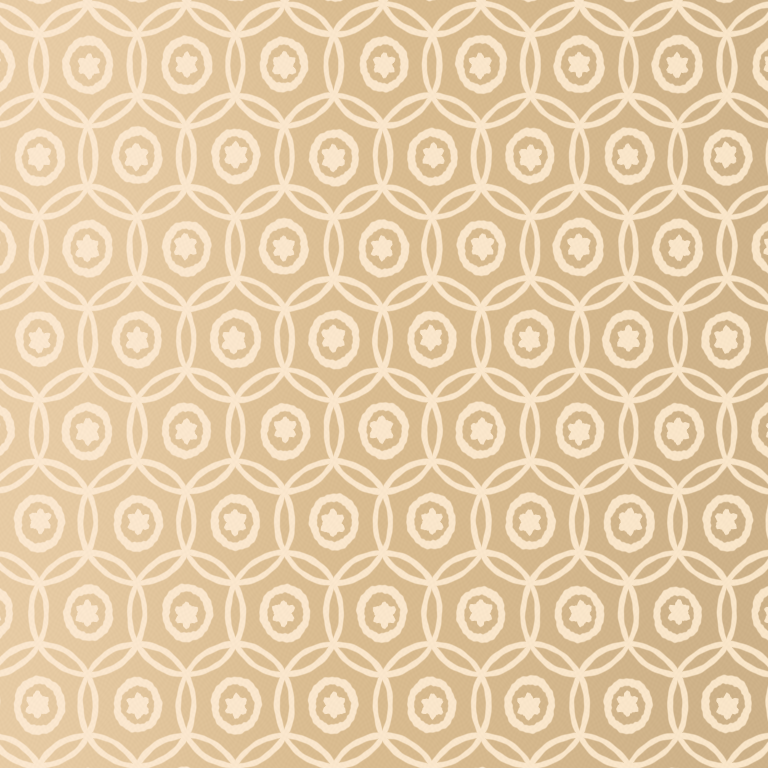
This pattern is drawn by a WebGL 1 fragment shader. Its source:

```glsl
precision highp float;
// Staggered rows of hand-printed medallions on a tan ground. Each cell has a
// large ring that overlaps its six neighbours into lens shapes, a small ring
// and a blunt six-pointed star; layered sines give every edge its own wobble.

uniform vec2 u_resolution;

const vec2 PITCH = vec2(0.128, 0.11905);   // column and row spacing
const vec2 ORIGIN = vec2(0.0505, 0.082);   // centre of the first medallion
const float STRETCH = 1.075;               // medallions are taller than wide
const float TAU = 6.2831853;

const vec3 TAN_LEFT = vec3(0.905, 0.797, 0.645);
const vec3 TAN_MIDDLE = vec3(0.848, 0.732, 0.560);
const vec3 TAN_RIGHT = vec3(0.805, 0.695, 0.535);
const vec3 CREAM_LEFT = vec3(0.982, 0.905, 0.810);
const vec3 CREAM_RIGHT = vec3(0.975, 0.898, 0.785);

float hash(vec2 cell, float salt) {
  return fract(sin(dot(cell, vec2(12.99, 78.23)) + salt * 37.72) * 4375.85);
}

vec2 hash2(vec2 cell, float salt) {
  return vec2(hash(cell, salt), hash(cell, salt + 0.5)) - 0.5;
}

// Ragged edge offset around a full turn, within about -1..1
float wobble(float angle, float seed) {
  float phase = seed * TAU;
  return 0.40 * sin(3.0 * angle + phase)
       + 0.28 * sin(7.0 * angle + phase * 3.0)
       + 0.22 * sin(13.0 * angle + phase * 5.0)
       + 0.20 * sin(23.0 * angle + phase * 7.0);
}

float angleOf(vec2 p) {
  return atan(p.y, p.x + 0.00001);
}

float inside(float dist, float soft) {
  return 1.0 - smoothstep(-soft, soft, dist);
}

// Ring whose inner and outer edges wander independently
float roughRing(vec2 p, float radius, float halfWidth, float rough, float seed, float soft) {
  float a = angleOf(p);
  float r = length(p);
  float outer = radius + halfWidth + rough * wobble(a, seed);
  float inner = radius - halfWidth + rough * wobble(a, seed + 0.37);
  return inside(max(r - outer, inner - r), soft);
}

// Blunt star with a point straight up
float roughStar(vec2 p, float radius, float depth, float rough, float seed, float soft) {
  float a = angleOf(p);
  float edge = radius - depth * cos(6.0 * a) + rough * wobble(a, seed);
  return inside(length(p) - edge, soft);
}

// Ink coverage of one medallion, p in column widths from its centre
float medallion(vec2 p, vec2 cell, float soft) {
  float large = roughRing(p, 0.577, 0.028, 0.008, hash(cell, 1.0), soft);

  vec2 ringPos = (p - 0.022 * hash2(cell, 2.0)) * vec2(1.0, 0.94);
  float ringSize = 0.215 + 0.016 * (hash(cell, 3.0) - 0.5);
  float small = roughRing(ringPos, ringSize, 0.038, 0.011, hash(cell, 4.0), soft);

  vec2 starPos = p - 0.030 * hash2(cell, 5.0);
  float starSize = 0.110 + 0.012 * (hash(cell, 6.0) - 0.5);
  float star = roughStar(starPos, starSize, 0.017, 0.010, hash(cell, 7.0), soft);

  return max(large, max(small, star));
}

// Combined coverage of all medallions that can reach this point
float pattern(vec2 uv, float soft) {
  vec2 grid = (uv - ORIGIN) / PITCH;
  float ink = 0.0;
  for (int j = -1; j <= 1; j++) {
    float row = floor(grid.y + 0.5) + float(j);
    float shift = 0.5 * mod(row, 2.0);
    for (int i = -1; i <= 1; i++) {
      float column = floor(grid.x - shift + 0.5) + float(i);
      vec2 p = (grid - vec2(column + shift, row)) * PITCH / PITCH.x;
      p.y /= STRETCH;
      ink = max(ink, medallion(p, vec2(column, row), soft));
    }
  }
  return ink;
}

// Tan sheen, darkening to the right
vec3 ground(vec2 uv) {
  float x = uv.x + 0.04 * sin(uv.y * 5.0 + 1.0);
  vec3 leftHalf = mix(TAN_LEFT, TAN_MIDDLE, smoothstep(0.0, 0.55, x));
  return mix(leftHalf, TAN_RIGHT, smoothstep(0.5, 1.05, x));
}

// Fine paper grain
float grain(vec2 uv) {
  return sin(uv.x * 910.0 + 2.0 * sin(uv.y * 170.0))
       * sin(uv.y * 740.0 + 2.0 * sin(uv.x * 210.0));
}

void main() {
  vec2 uv = gl_FragCoord.xy / u_resolution.y;
  float soft = 0.9 / (u_resolution.y * PITCH.x);
  vec3 cream = mix(CREAM_LEFT, CREAM_RIGHT, uv.x);
  vec3 color = mix(ground(uv), cream, pattern(uv, soft));
  gl_FragColor = vec4(color + 0.008 * grain(uv), 1.0);
}
```
